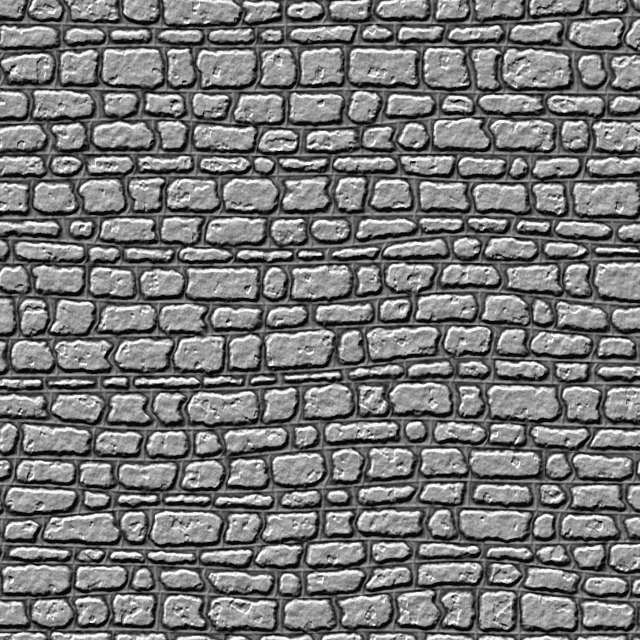
Reproduce this texture map procedurally as a WebGL 2 fragment shader.

```glsl
#version 300 es
precision highp float;
// Draws an embossed grey wall of rough stones laid in wavy, irregular courses.

uniform vec2 u_resolution;
out vec4 outColor;

const float COURSES = 21.0;
const float STONES_PER_COURSE = 12.5;
const float HALF_JOINT = 0.0052;
const vec2 LIGHT_DIR = vec2(-0.4, 0.917);

float hash(vec2 p) {
  vec3 q = fract(p.xyx * vec3(0.1031, 0.1030, 0.0973));
  q += dot(q, q.yzx + 33.33);
  return fract((q.x + q.y) * q.z);
}

float noise(vec2 p) {
  vec2 cell = floor(p), f = fract(p);
  f = f * f * (3.0 - 2.0 * f);
  float low = mix(hash(cell), hash(cell + vec2(1, 0)), f.x);
  float high = mix(hash(cell + vec2(0, 1)), hash(cell + vec2(1, 1)), f.x);
  return mix(low, high, f.y);
}

// Layered noise, centred on zero
float fbm(vec2 p, int octaves) {
  float sum = 0.0, amplitude = 0.5;
  for (int i = 0; i < octaves; i++) {
    sum += amplitude * (noise(p) - 0.5);
    p = mat2(1.6, 1.2, -1.2, 1.6) * p + 17.3;
    amplitude *= 0.5;
  }
  return sum;
}

// Position of joint i, which is shifted at random and meanders
float joint(float i, float along, float seed, float jitter, float wave) {
  return i + jitter * hash(vec2(i, seed)) + wave * noise(vec2(along, i * 7.0 + seed));
}

// Index, lower joint and upper joint of the span that holds t
vec3 findSpan(float t, float along, float seed, float jitter, float wave) {
  float i = floor(t);
  if (t < joint(i, along, seed, jitter, wave)) i -= 1.0;
  return vec3(i, joint(i, along, seed, jitter, wave),
              joint(i + 1.0, along, seed, jitter, wave));
}

float roundedBox(vec2 p, vec2 halfSize, float radius) {
  vec2 q = abs(p) - halfSize + radius;
  return length(max(q, 0.0)) + min(max(q.x, q.y), 0.0) - radius;
}

// x: signed distance to the stone outline, y: distance to the nearest joint
vec2 masonry(vec2 p) {
  float y = p.y * COURSES + 0.5 * noise(p * 3.0);
  vec3 row = findSpan(y, p.x * 4.0, 3.0, 0.45, 0.45);
  float x = p.x * STONES_PER_COURSE + 9.0 * hash(vec2(row.x, 5.0));
  vec3 column = findSpan(x, p.y * 50.0, row.x * 13.0 + 41.0, 0.65, 0.14);

  vec2 scale = vec2(STONES_PER_COURSE, COURSES);
  vec2 size = vec2(column.z - column.y, row.z - row.y) / scale;
  vec2 offset = (vec2(x, y) - 0.5 * vec2(column.y + column.z, row.y + row.z)) / scale;
  vec2 toJoint = 0.5 * size - abs(offset);

  vec2 id = vec2(column.x, row.x);
  vec2 inset = HALF_JOINT + 0.0025 * vec2(hash(id + 11.0), hash(id + 29.0));
  vec2 halfSize = max(0.5 * size - inset, vec2(0.003));
  float radius = min(0.011, min(halfSize.x, halfSize.y));
  float outline = roundedBox(offset, halfSize, radius);
  outline += 0.010 * fbm(p * 48.0, 2) + 0.006 * fbm(p * 130.0 + 7.0, 2);
  return vec2(outline, min(toJoint.x, toJoint.y));
}

float stoneMask(float outline) {
  return smoothstep(0.003, -0.005, outline);
}

// Relief of the stones, their pits and the mortar ridges
float relief(vec2 p) {
  vec2 wall = masonry(p);
  float stone = stoneMask(wall.x);
  float rough = 0.85 * fbm(p * 85.0, 4);
  float pits = smoothstep(0.10, 0.26, fbm(p * 62.0 + 90.0, 3));
  float ridge = 0.22 * exp(-pow(wall.y / 0.0024, 2.0));
  float mortar = ridge + 0.20 * fbm(p * vec2(75.0, 150.0), 3);
  return mix(mortar, 1.0 + rough - 0.55 * pits, stone);
}

void main() {
  vec2 p = gl_FragCoord.xy / min(u_resolution.x, u_resolution.y);
  vec2 wall = masonry(p);
  float stone = stoneMask(wall.x);

  // Slope towards the light
  vec2 stepToLight = 0.0017 * LIGHT_DIR;
  float slope = relief(p - stepToLight) - relief(p + stepToLight);

  // Base tones, dark rim around each stone, and fine grain
  float tone = mix(0.45, 0.61, stone);
  tone -= 0.27 * exp(-pow((wall.x - 0.0025) / 0.003, 2.0));
  tone += 0.14 * fbm(p * vec2(230.0, 290.0), 2);
  tone += 0.95 * slope;
  outColor = vec4(vec3(clamp(tone, 0.03, 0.97)), 1.0);
}
```
